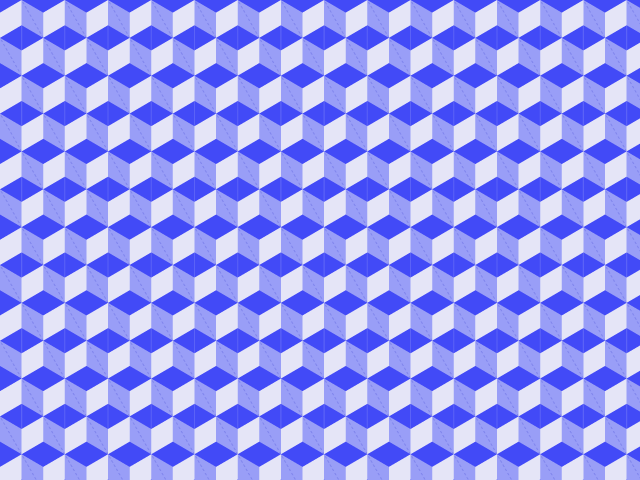
A WebGL 2 fragment shader for this pattern:

```glsl
#version 300 es
precision highp float;
// Tumbling blocks: a hexagonal lattice of cubes, each split into a blue top,
// a lilac left and a pale right rhombus, with faint seams inside the faces.
// Each pixel averages a grid of samples to smooth every edge.

uniform vec2 u_resolution;
out vec4 outColor;

const vec3 TOP_BLUE = vec3(0.26, 0.29, 0.97);
const vec3 LEFT_LILAC = vec3(0.60, 0.62, 0.97);
const vec3 RIGHT_PALE = vec3(0.90, 0.90, 0.97);
const vec3 SEAM_DARK = vec3(0.34, 0.36, 0.85);

const float ROOT3 = sqrt(3.0);
const vec2 REPEATS = vec2(14.81, 12.68);    // cubes across, rows down
const vec2 CUBE_STEP = vec2(ROOT3, 1.5);    // spacing for a cube of side 1
const float SEAM_HALF_WIDTH = 0.022;
const int SAMPLES = 4;

// Offset from the nearest point of a rectangular lattice.
vec2 latticeOffset(vec2 p, vec2 period) {
  return p - period * floor(p / period + 0.5);
}

// 1 inside a thin line, 0 outside.
float seam(float dist, float halfWidth) {
  return 1.0 - step(halfWidth, abs(dist));
}

// Colour of one cube at offset d from its front corner, with y downward.
vec3 cubeColor(vec2 d, bool oddRow) {
  // Top face: a pale vertical seam on alternate rows
  if (d.y < -abs(d.x) / ROOT3) {
    float line = oddRow ? seam(d.x, SEAM_HALF_WIDTH) : 0.0;
    return mix(TOP_BLUE, LEFT_LILAC, 0.28 * line);
  }
  if (d.x >= 0.0) return RIGHT_PALE;

  // Left face: a broken seam along the long diagonal
  float diagonal = dot(d, vec2(0.5 * ROOT3, -0.5)) + 0.5;
  float dash = step(0.45, fract(d.y * 6.0));
  return mix(LEFT_LILAC, SEAM_DARK, 0.35 * dash * seam(diagonal, SEAM_HALF_WIDTH));
}

// Pick the nearer of two interleaved lattices, giving hexagonal cells.
vec3 blocks(vec2 uv) {
  vec2 p = vec2(uv.x, 1.0 - uv.y) * REPEATS * CUBE_STEP - vec2(0.0, 0.5);
  vec2 period = CUBE_STEP * vec2(1.0, 2.0);
  vec2 even = latticeOffset(p, period);
  vec2 odd = latticeOffset(p - 0.5 * period, period);
  bool oddRow = dot(odd, odd) < dot(even, even);
  return cubeColor(oddRow ? odd : even, oddRow);
}

void main() {
  vec3 sum = vec3(0.0);
  for (int j = 0; j < SAMPLES; j++) {
    for (int i = 0; i < SAMPLES; i++) {
      vec2 jitter = (vec2(i, j) + 0.5) / float(SAMPLES) - 0.5;
      sum += blocks((gl_FragCoord.xy + jitter) / u_resolution);
    }
  }
  outColor = vec4(sum / float(SAMPLES * SAMPLES), 1.0);
}
```
